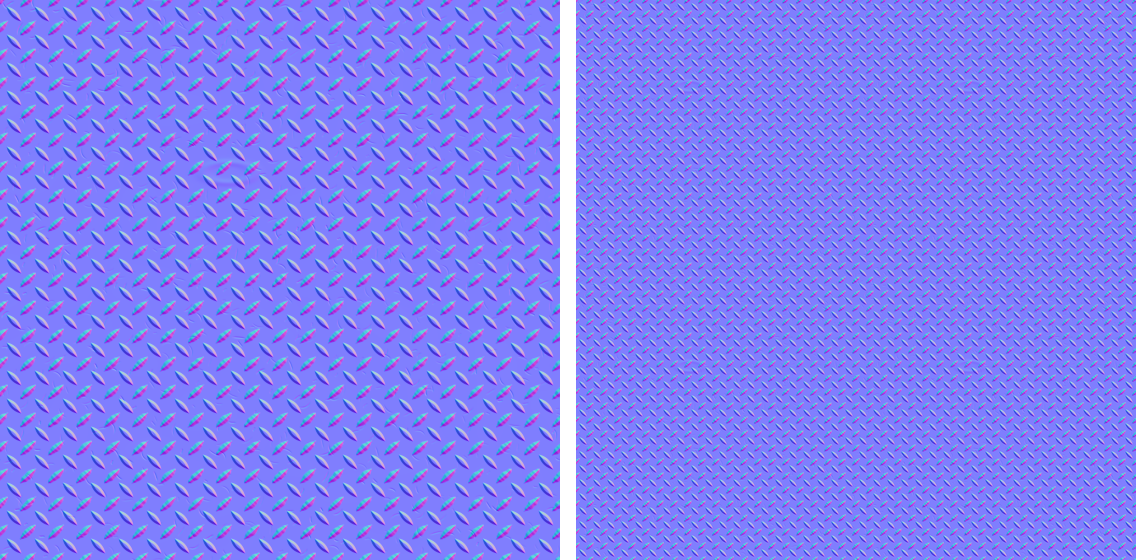
Left: one tile. Right: repeated 2 by 2.
This texture map is drawn by a Shadertoy shader. Its source:

```glsl
// Tangent-space normal map of scratched steel tread plate with crossed lens-shaped bars.

const float CELLS = 20.0; // pattern repeats across and down

vec2 hash2(vec2 p) {
    vec3 q = fract(p.xyx * vec3(0.1031, 0.1030, 0.0973));
    q += dot(q, q.yzx + 33.33);
    return fract((q.xx + q.yz) * q.zy);
}

mat2 rotation(float a) {
    float c = cos(a), s = sin(a);
    return mat2(c, -s, s, c);
}

float cornerRamp(vec2 corner, vec2 offset, vec2 period) {
    float a = 6.28318 * hash2(mod(corner, period)).x;
    return dot(vec2(cos(a), sin(a)), offset);
}

// Gradient noise that wraps after a whole number of lattice cells
float gradientNoise(vec2 p, vec2 period) {
    vec2 i = floor(p), f = fract(p);
    vec2 u = f * f * f * (f * (f * 6.0 - 15.0) + 10.0);
    vec2 e = vec2(1.0, 0.0);
    float low = mix(cornerRamp(i, f, period), cornerRamp(i + e, f - e, period), u.x);
    float high = mix(cornerRamp(i + e.yx, f - e.yx, period),
                     cornerRamp(i + 1.0, f - 1.0, period), u.x);
    return mix(low, high, u.y);
}

// Signed distance to a lens lying along x, from its half length and half width
float lens(vec2 p, float halfLength, float halfWidth) {
    float radius = (halfLength * halfLength + halfWidth * halfWidth) / (2.0 * halfWidth);
    return length(vec2(p.x, abs(p.y) + radius - halfWidth)) - radius;
}

// Short, bent grooves scattered through the neighbouring cells
float scratches(vec2 p) {
    vec2 cell = floor(p);
    float depth = 0.0;
    for (int y = -1; y <= 1; y++)
    for (int x = -1; x <= 1; x++)
    for (int k = 0; k < 2; k++) {
        vec2 corner = cell + vec2(x, y);
        vec2 seed = mod(corner, CELLS) + float(k) * 37.0;
        vec2 place = hash2(seed), shape = hash2(seed + 91.0);
        vec2 v = rotation(6.28318 * shape.x) * (p - corner - place);
        v.y += (place.x - 0.5) * 4.0 * v.x * v.x;
        float reach = 0.08 + 0.19 * shape.y;
        float fade = 1.0 - smoothstep(0.3 * reach, reach, abs(v.x));
        depth += fade * exp(-v.y * v.y / 0.0007) * (0.4 + 0.6 * place.y);
    }
    return depth;
}

// Surface height, in units of one cell
float plateHeight(vec2 p) {
    vec2 diagonal = vec2(p.x + p.y, p.x - p.y);
    float nicks = gradientNoise(diagonal * vec2(6.0, 2.0), CELLS * vec2(6.0, 2.0));
    float patches = gradientNoise(p * 0.4, vec2(CELLS * 0.4));

    // Rising bars have a ragged ridge, falling bars a flat top
    float rising = lens(rotation(0.74) * (fract(p + 0.5) - 0.5), 0.41, 0.145);
    float falling = lens(rotation(-0.79) * (fract(p) - 0.5), 0.39, 0.13);
    rising += 0.028 * nicks;
    float h = 0.115 * smoothstep(0.0, 0.15, -rising);
    h += 0.085 * smoothstep(0.0, 0.105, -falling);

    // Wear and gentle waviness
    h -= 0.014 * scratches(p) * clamp(0.7 + patches, 0.3, 1.0);
    h += 0.012 * patches;

    // One shallow oval dent with a raised rim
    float rim = (length((p - vec2(8.15, 13.83)) / vec2(0.9, 0.36)) - 1.0) / 0.3;
    return h + 0.018 * exp(-rim * rim);
}

void mainImage(out vec4 fragColor, in vec2 fragCoord) {
    vec2 p = fragCoord / iResolution.xy * CELLS;
    vec2 e = vec2(0.02, 0.0);
    vec2 slope = vec2(plateHeight(p + e) - plateHeight(p - e),
                      plateHeight(p + e.yx) - plateHeight(p - e.yx)) / (2.0 * e.x);
    vec3 normal = normalize(vec3(-slope, 1.0));
    fragColor = vec4(normal * 0.5 + vec3(0.5, 0.495, 0.495), 1.0);
}
```
